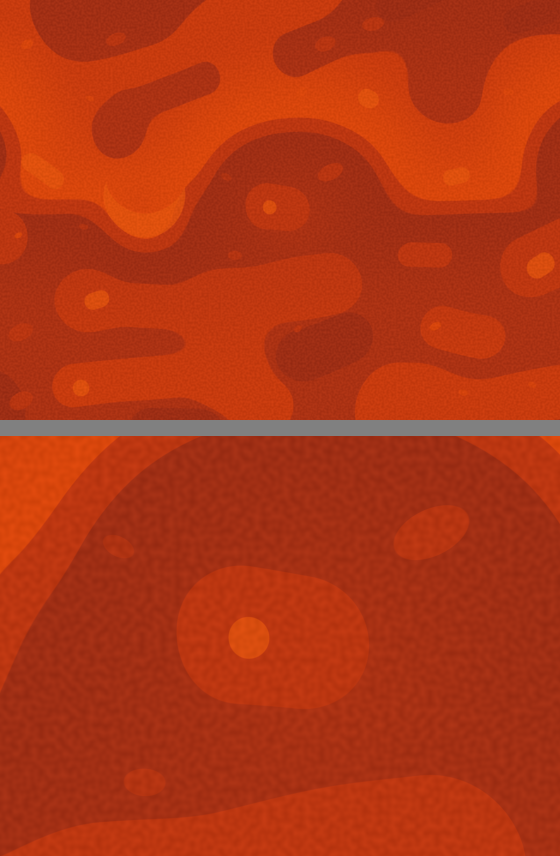
Top: the whole. Bottom: its middle third, enlarged.
A WebGL 2 fragment shader for this background:

```glsl
#version 300 es
precision highp float;
// Flat layered lava: a dripping sheet with a rim hangs over a dark crust with molten pools.
// Large shapes are smoothly joined capsules, bubbles sit on a jittered grid,
// and gradient noise bends the outlines and adds a fine grain.

uniform vec2 u_resolution;
out vec4 fragColor;

const vec3 DEEP = vec3(0.605, 0.175, 0.080);
const vec3 CRUST = vec3(0.670, 0.195, 0.075);
const vec3 EMBER = vec3(0.735, 0.212, 0.065);
const vec3 MOLTEN = vec3(0.780, 0.230, 0.055);
const vec3 GLOW = vec3(0.850, 0.275, 0.045);
const vec3 HIGHLIGHT = vec3(0.885, 0.330, 0.055);
const float RIM_WIDTH = 0.034;
const float BUBBLE_CELL = 0.165;
const float BUBBLE_CHANCE = 0.62;
const float WARP_SCALE = 5.0;
const float WARP_AMOUNT = 0.012;
const float GRAIN_SCALE = 175.0;
const float GRAIN_AMOUNT = 0.065;

vec2 hash2(vec2 p) {
    vec3 q = fract(p.xyx * vec3(0.1031, 0.1030, 0.0973));
    q += dot(q, q.yzx + 33.33);
    return fract((q.xx + q.yz) * q.zy);
}

float cornerSlope(vec2 cell, vec2 offset) {
    float angle = 6.2832 * hash2(cell).x;
    return dot(vec2(cos(angle), sin(angle)), offset);
}

float gradientNoise(vec2 p) {
    vec2 i = floor(p), f = fract(p), e = vec2(1, 0);
    vec2 u = f * f * f * (f * (f * 6.0 - 15.0) + 10.0);
    return mix(mix(cornerSlope(i, f), cornerSlope(i + e, f - e), u.x),
               mix(cornerSlope(i + e.yx, f - e.yx), cornerSlope(i + 1.0, f - 1.0), u.x), u.y);
}

float join(float a, float b, float k) {
    float h = max(k - abs(a - b), 0.0) / k;
    return min(a, b) - 0.25 * k * h * h;
}

float carve(float a, float b, float k) { return -join(-a, b, k); }

float ball(vec2 p, float x, float y, float r) { return length(p - vec2(x, y)) - r; }

float capsule(vec2 p, vec2 a, vec2 b, float r) {
    vec2 d = b - a;
    return length(p - a - d * clamp(dot(p - a, d) / dot(d, d), 0.0, 1.0)) - r;
}

// Hanging sheet: a half plane with one drop, cut by a dome and two side notches
float sheetShape(vec2 p) {
    float d = join(0.492 - p.y, ball(p, 0.347, 0.522, 0.123), 0.07);
    d = carve(d, ball(p, 0.70, 0.470, 0.222), 0.09);
    d = carve(d, ball(p, 1.43, 0.600, 0.155), 0.09);
    return carve(d, ball(p, -0.10, 0.640, 0.117), 0.10);
}

// Cooled crust lying on the sheet
float crustShape(vec2 p) {
    float bay = join(capsule(p, vec2(0.20, 0.98), vec2(0.33, 1.01), 0.125), ball(p, 0.46, 1.08, 0.08), 0.08);
    float hook = join(capsule(p, vec2(0.49, 0.81), vec2(0.31, 0.75), 0.037), ball(p, 0.28, 0.69, 0.066), 0.06);
    float arm = capsule(p, vec2(0.70, 0.87), vec2(0.86, 0.93), 0.052);
    float slab = capsule(p, vec2(0.90, 0.98), vec2(1.42, 1.00), 0.075);
    slab = join(slab, capsule(p, vec2(1.06, 0.79), vec2(1.10, 0.98), 0.085), 0.14);
    return min(min(bay, hook), join(arm, slab, 0.08));
}

// Molten pools in the lower crust
float poolShape(vec2 p) {
    float d = join(ball(p, 0.20, 0.288, 0.068), capsule(p, vec2(0.22, 0.28), vec2(0.54, 0.26), 0.052), 0.06);
    d = join(d, capsule(p, vec2(0.54, 0.28), vec2(0.79, 0.325), 0.072), 0.08);
    d = join(d, capsule(p, vec2(0.53, 0.25), vec2(0.55, 0.13), 0.070), 0.08);
    d = join(d, capsule(p, vec2(0.56, 0.10), vec2(0.62, 0.035), 0.075), 0.06);
    d = join(d, capsule(p, vec2(0.18, 0.082), vec2(0.52, 0.115), 0.050), 0.06);
    float shore = join(capsule(p, vec2(0.96, 0.02), vec2(0.99, 0.02), 0.112),
                       capsule(p, vec2(1.0, 0.0), vec2(1.5, 0.10), 0.062), 0.09);
    float islands = capsule(p, vec2(0.635, 0.506), vec2(0.685, 0.500), 0.056);
    islands = min(islands, capsule(p, vec2(1.262, 0.365), vec2(1.36, 0.41), 0.072));
    islands = min(islands, capsule(p, vec2(1.053, 0.222), vec2(1.150, 0.200), 0.053));
    islands = min(islands, capsule(p, vec2(0.98, 0.395), vec2(1.045, 0.390), 0.030));
    return min(min(d, shore), min(islands, ball(p, 0.0, 0.435, 0.064)));
}

// Darkest patches of the crust
float hollowShape(vec2 p) {
    float d = capsule(p, vec2(0.72, 0.155), vec2(0.83, 0.195), 0.062);
    d = min(d, capsule(p, vec2(0.36, -0.03), vec2(0.48, -0.03), 0.060));
    d = min(d, ball(p, -0.04, 0.02, 0.105));
    d = min(d, capsule(p, vec2(0.94, 0.99), vec2(1.03, 1.03), 0.040));
    return min(d, capsule(p, vec2(1.23, 0.95), vec2(1.37, 1.01), 0.032));
}

// Brightest accents: a crescent in the drop and soft glints
float glintShape(vec2 p) {
    float d = max(ball(p, 0.345, 0.532, 0.096), -ball(p, 0.350, 0.588, 0.096));
    d = min(d, capsule(p, vec2(0.072, 0.615), vec2(0.130, 0.572), 0.022));
    d = min(d, capsule(p, vec2(1.075, 0.580), vec2(1.105, 0.587), 0.018));
    d = min(d, capsule(p, vec2(0.875, 0.765), vec2(0.885, 0.760), 0.021));
    d = min(d, capsule(p, vec2(0.220, 0.286), vec2(0.240, 0.292), 0.020));
    d = min(d, capsule(p, vec2(1.275, 0.363), vec2(1.295, 0.375), 0.024));
    return min(d, min(ball(p, 0.637, 0.502, 0.017), ball(p, 0.195, 0.076, 0.019)));
}

float meltShape(vec2 p) { return min(max(sheetShape(p) + RIM_WIDTH, -crustShape(p)), poolShape(p)); }

float cover(float d) { return smoothstep(0.9, -0.9, d * u_resolution.y); }

void main() {
    vec2 uv = gl_FragCoord.xy / u_resolution.y;
    vec2 p = uv + WARP_AMOUNT * vec2(gradientNoise(uv * WARP_SCALE), gradientNoise(uv * WARP_SCALE + 17.0));
    float sheet = sheetShape(p);

    // Lower crust with a shadow under the sheet, then pools
    vec3 color = mix(DEEP, CRUST, 0.25 + 0.75 * smoothstep(0.0, 0.24, sheet));
    color = mix(color, DEEP, 0.85 * cover(hollowShape(p)));
    color = mix(color, mix(MOLTEN, EMBER, smoothstep(0.05, 0.42, p.y)), cover(poolShape(p)));

    // Sheet: rim, glowing body and cooled crust
    vec3 body = mix(MOLTEN, GLOW, smoothstep(-0.24, -0.03, sheet));
    vec3 cooled = mix(CRUST, DEEP, 0.6 * smoothstep(0.75, 1.0, p.y));
    cooled = mix(cooled, DEEP, 0.8 * cover(hollowShape(p)));
    body = mix(body, cooled, cover(crustShape(p)));
    color = mix(color, mix(EMBER, body, cover(sheet + RIM_WIDTH)), cover(sheet));

    // Scattered bubbles, shrunk to keep clear of nearby outlines
    vec2 home = floor(p / BUBBLE_CELL);
    for (int k = 0; k < 9; k++) {
        vec2 cell = home + vec2(k % 3 - 1, k / 3 - 1);
        vec2 dice = hash2(cell + 41.0), center = (cell + 0.2 + 0.6 * hash2(cell + 7.0)) * BUBBLE_CELL;
        float melt = meltShape(center);
        float radius = min(mix(0.010, 0.034, dice.y * dice.y), 0.45 * min(abs(melt), abs(sheetShape(center))));
        if (dice.x > BUBBLE_CHANCE || radius < 0.007) continue;
        float tilt = 1.4 * dice.y - 0.6;
        vec2 q = mat2(cos(tilt), -sin(tilt), sin(tilt), cos(tilt)) * (p - center);
        float bubble = length(q * vec2(0.75, 1.2)) - radius * (melt < 0.0 ? 0.7 : 1.0);
        color = mix(color, melt < 0.0 ? GLOW : EMBER, (0.55 + 0.4 * dice.y) * cover(bubble));
    }
    color = mix(color, HIGHLIGHT, 0.75 * cover(glintShape(p)));

    // Fine grain
    color += GRAIN_AMOUNT * gradientNoise(uv * GRAIN_SCALE) * vec3(1.0, 0.5, 0.3);
    fragColor = vec4(color, 1.0);
}
```
